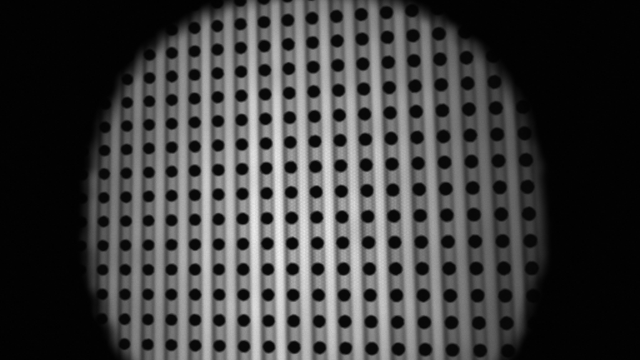
Reproduce this pattern procedurally as a Shadertoy shader.

```glsl
float hash(vec2 p) {
    return fract(sin(dot(p, vec2(127.1, 311.7))) * 43758.5453);
}

float noise(vec2 p) {
    vec2 i = floor(p), f = fract(p);
    f = f * f * (3.0 - 2.0 * f);
    return mix(mix(hash(i), hash(i + vec2(1, 0)), f.x),
               mix(hash(i + vec2(0, 1)), hash(i + vec2(1, 1)), f.x), f.y);
}

// Canvas position of a hole, from its column and row in the tilted sheet
vec2 holeCentre(vec2 c) {
    return vec2(-0.2824 + (0.0657 + 0.00046 * c.x) * c.x + (0.00046 + 0.0003 * c.x) * c.y,
                0.528 + 0.0023 * c.x - (0.0681 + 0.00051 * c.x + 0.00025 * c.y) * c.y);
}

// Invert the sheet warp by repeated correction
vec2 sheetCoord(vec2 p) {
    vec2 c = vec2(0.0);
    for (int k = 0; k < 7; k++)
        c += (p - holeCentre(c)) / vec2(0.0657 + 0.00092 * c.x, -0.0681 - 0.00051 * c.x);
    return c;
}

// Fine hexagonal weave
float weave(vec2 p) {
    p *= 720.0;
    return (cos(p.x) + cos(0.5 * p.x + 0.866 * p.y) + cos(0.5 * p.x - 0.866 * p.y)) / 3.0;
}

void mainImage(out vec4 fragColor, in vec2 fragCoord) {
    vec2 p = (fragCoord - vec2(0.5 * iResolution.x, 0.0)) / iResolution.y;
    vec2 lens = abs(p - vec2(-0.013, 0.39));
    float lensRadius = pow(pow(lens.x, 2.2) + pow(lens.y, 2.2), 1.0 / 2.2);
    float shade = 0.0;

    if (lensRadius < 0.72) {
        vec2 sheet = sheetCoord(p);
        vec2 cell = round(sheet);

        // Bright ridges, a deep groove left of each column and a faint one right
        float across = sheet.x - cell.x;
        float ridge = 1.0 - 0.25 * (1.0 - smoothstep(0.12, 0.42, abs(across)));
        float leftGroove = (across + 0.24) / 0.13;
        float rightGroove = (across - 0.24) / 0.1;
        ridge -= 0.36 * exp(-leftGroove * leftGroove);
        ridge -= 0.2 * exp(-rightGroove * rightGroove);
        float gapTone = hash(vec2(floor(sheet.x), 3.0)) - 0.5;
        ridge *= 1.0 + 0.14 * gapTone * smoothstep(0.25, 0.42, abs(across));

        // Uneven light, strongest below the middle
        vec2 falloff = (p - vec2(-0.08, 0.36)) / vec2(0.66, 0.95);
        float light = 0.87 * exp(-dot(falloff, falloff));
        shade = light * ridge;
        shade *= 0.95 + 0.1 * noise(p * 14.0);
        float weaveMask = smoothstep(0.4, 0.1, length(p - vec2(0.05, 0.42)));
        shade += 0.045 * light * weave(p) * weaveMask;

        // Round holes, growing towards the near side
        float radius = 0.0162 + 0.00022 * cell.x;
        float wobble = 0.0014 * (noise(p * 160.0) - 0.5);
        float hole = length(p - holeCentre(cell)) - radius + wobble;
        shade = mix(0.025, shade, smoothstep(-0.004, 0.005, hole));

        // Soft round aperture with a slightly ragged rim
        float rim = lensRadius + 0.015 * (noise(p * 24.0) - 0.5);
        shade *= 1.0 - smoothstep(0.595, 0.665, rim);
    }

    float grain = hash(floor(p * 288.0)) - 0.5;
    shade += 0.008 + grain * (0.005 + 0.03 * shade);
    fragColor = vec4(vec3(clamp(shade, 0.0, 1.0)), 1.0);
}
```
